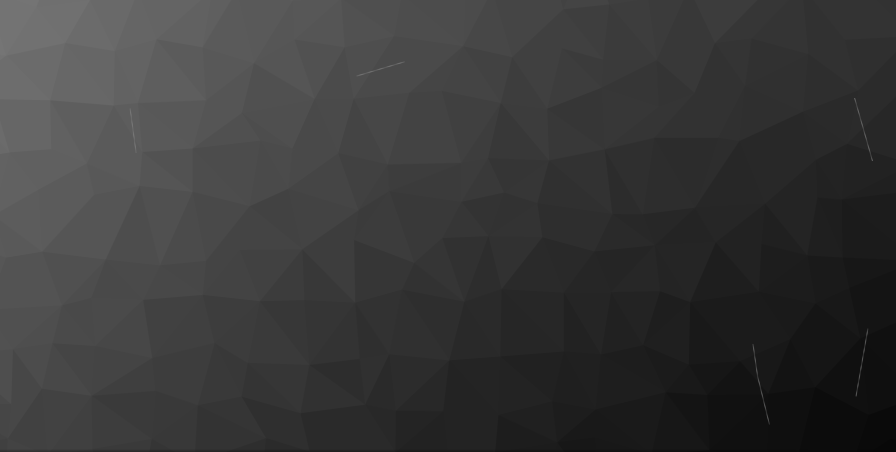
Reproduce this background procedurally as a Shadertoy shader.

```glsl
// A low-poly wall of grey triangles, lit from the upper left and fading to
// near black at the lower right. A jittered grid is split into triangles, each
// filled with the gradient at its center; a few seams show as thin pale lines.

const float ROWS = 9.0;            // grid cells per canvas height
const float JITTER = 0.6;          // spread of each vertex inside its cell
const float FACET_CONTRAST = 0.018;
const float SEAM_GREY = 0.55;

vec2 hash22(vec2 p) {
    vec3 q = fract(p.xyx * vec3(0.1031, 0.1030, 0.0973));
    q += dot(q, q.yzx + 33.33);
    return fract((q.xx + q.yz) * q.zy);
}

// Moved grid vertex, in cell units
vec2 gridVertex(vec2 id) {
    return id + JITTER * (hash22(id + 17.0) - 0.5);
}

// Broad light: quadratic across, blended from top to bottom (uv from 0 to 1)
float lightAt(vec2 uv) {
    uv = clamp(uv, 0.0, 1.0);
    float x = uv.x;
    float top = 0.47 + x * (-0.41 + 0.14 * x);
    float bottom = 0.26 + x * (-0.29 + 0.06 * x);
    float middleDip = 0.02 * x * uv.y * (1.0 - uv.y);
    return mix(bottom, top, uv.y) - middleDip;
}

// Signed distance to the line a-b, positive on its left
float leftOf(vec2 p, vec2 a, vec2 b) {
    vec2 e = normalize(b - a);
    return e.x * (p.y - a.y) - e.y * (p.x - a.x);
}

// Returns (grey * coverage, coverage) for one counter-clockwise triangle
vec2 facet(vec2 p, vec2 a, vec2 b, vec2 c, float seed, vec2 gridSize, float blur) {
    float inside = min(leftOf(p, a, b), min(leftOf(p, b, c), leftOf(p, c, a)));
    float coverage = smoothstep(-blur, blur, inside);
    vec2 center = (a + b + c) / 3.0;
    float tint = hash22(floor(center * 7.0) + seed).x - 0.5;
    float grey = lightAt(center / gridSize) + FACET_CONTRAST * tint;
    return vec2(grey, 1.0) * coverage;
}

// Blends the triangles of the nearby cells
float triangleMesh(vec2 p, vec2 gridSize, float blur) {
    vec2 total = vec2(0.0);
    vec2 home = floor(p);
    for (int j = -1; j <= 1; j++) {
        for (int i = -1; i <= 1; i++) {
            vec2 id = home + vec2(i, j);
            vec2 a = gridVertex(id);
            vec2 b = gridVertex(id + vec2(1.0, 0.0));
            vec2 c = gridVertex(id + vec2(1.0, 1.0));
            vec2 d = gridVertex(id + vec2(0.0, 1.0));
            // Split along the shorter diagonal
            if (distance(a, c) < distance(b, d)) {
                total += facet(p, a, b, c, 3.0, gridSize, blur);
                total += facet(p, a, c, d, 8.0, gridSize, blur);
            } else {
                total += facet(p, a, b, d, 3.0, gridSize, blur);
                total += facet(p, b, c, d, 8.0, gridSize, blur);
            }
        }
    }
    return total.x / max(total.y, 1e-4);
}

float segmentDistance(vec2 p, vec2 a, vec2 b) {
    vec2 e = b - a;
    float t = clamp(dot(p - a, e) / dot(e, e), 0.0, 1.0);
    return length(p - a - e * t);
}

// Opacity of the pale seams, in canvas heights
float seams(vec2 p, float pixel) {
    vec4 ends[6] = vec4[6](
        vec4(0.790, 0.832, 0.894, 0.863),
        vec4(0.288, 0.759, 0.301, 0.663),
        vec4(1.891, 0.782, 1.930, 0.645),
        vec4(1.666, 0.238, 1.676, 0.168),
        vec4(1.676, 0.168, 1.702, 0.062),
        vec4(1.920, 0.272, 1.894, 0.124));
    float opacity = 0.0;
    for (int i = 0; i < 6; i++) {
        float d = segmentDistance(p, ends[i].xy, ends[i].zw);
        opacity = max(opacity, 1.0 - smoothstep(0.0, 0.0012 + 0.6 * pixel, d));
    }
    float broken = 0.75 + 0.25 * sin(p.x * 210.0 + p.y * 290.0);
    return 0.55 * opacity * broken;
}

void mainImage(out vec4 fragColor, in vec2 fragCoord) {
    float pixel = 1.0 / iResolution.y;
    vec2 p = fragCoord * pixel;
    vec2 gridSize = ROWS * vec2(iResolution.x * pixel, 1.0);

    float grey = triangleMesh(p * ROWS, gridSize, 0.7 * pixel * ROWS);
    grey = mix(grey, SEAM_GREY, seams(p, pixel));

    // Thin shade along the lower edge
    grey *= mix(0.75, 1.0, smoothstep(0.0, 0.008, p.y));

    fragColor = vec4(vec3(clamp(grey, 0.0, 1.0)), 1.0);
}
```
